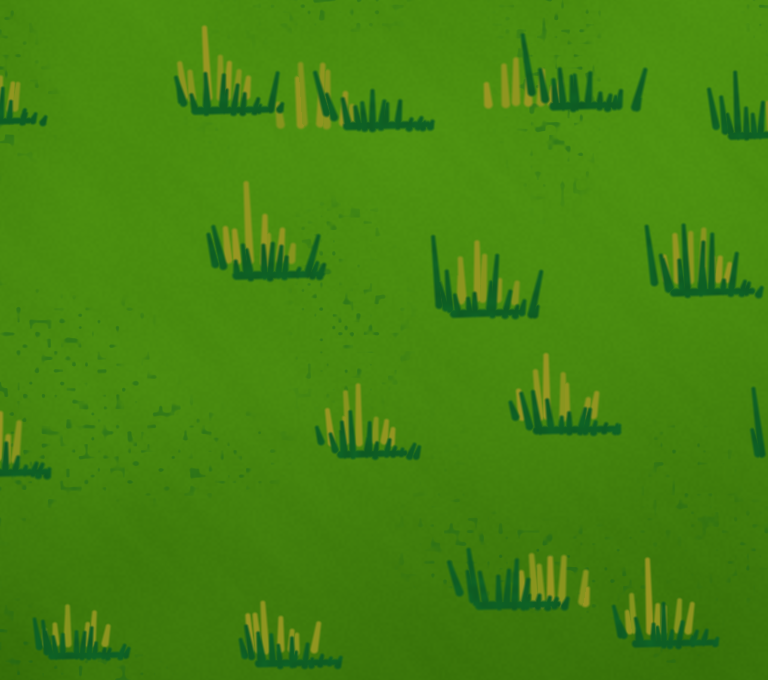
A Shadertoy shader for this pattern:

```glsl
// Painted meadow: scattered tufts of dark and golden grass on a brushed green ground
#define GRID vec2(0.290, 0.25)   // spacing of the tufts
#define TUFT_CHANCE 0.78
#define DARK_BLADES 13
#define GOLD_BLADES 7
#define TUFT_WIDTH 0.150
#define EDGE_SOFTNESS 0.0026
#define GRAIN 0.015
#define GROUND_LIGHT vec3(0.296, 0.564, 0.060)
#define GROUND_SHADE vec3(0.222, 0.452, 0.036)
#define DARK_GREEN vec3(0.055, 0.372, 0.140)
#define GOLD vec3(0.600, 0.590, 0.135)

float hash(vec2 p) {
    vec3 q = fract(p.xyx * 0.1031);
    q += dot(q, q.yzx + 33.33);
    return fract((q.x + q.y) * q.z);
}

float noise(vec2 p) {
    vec2 i = floor(p), f = fract(p);
    f = f * f * (3.0 - 2.0 * f);
    vec2 e = vec2(0.0, 1.0);
    return mix(mix(hash(i), hash(i + e.yx), f.x),
               mix(hash(i + e), hash(i + e.yy), f.x), f.y);
}

// Distance to a tapered stroke with round ends
float stroke(vec2 p, vec2 base, vec2 tip, float baseRadius, float tipRadius) {
    vec2 axis = tip - base;
    float t = clamp(dot(p - base, axis) / dot(axis, axis), 0.0, 1.0);
    return length(p - base - axis * t) - mix(baseRadius, tipRadius, t);
}

// Dense clump on a matted base, trailing low to the right
float darkBlades(vec2 p, float seed) {
    float tail = mix(0.25, 0.5, hash(vec2(seed, 5.0))) * TUFT_WIDTH;
    float d = stroke(p, vec2(-0.3 * TUFT_WIDTH, 0.003), vec2(tail, 0.005), 0.0058, 0.0045);
    for (int i = 0; i < DARK_BLADES; i++) {
        vec2 key = vec2(float(i) + 3.0, seed);
        float u = (float(i) + hash(key)) / float(DARK_BLADES);
        float height = mix(0.018, 0.054, hash(key + 20.0));
        height *= mix(1.0, 0.35, smoothstep(0.5, 0.8, u));
        height += 0.042 * step(0.92, hash(key + 40.0));
        float lean = mix(-0.35, 0.45, u) + 0.2 * (hash(key + 60.0) - 0.5);
        lean *= 0.035 / max(height, 0.035);
        vec2 base = vec2((u - 0.5) * TUFT_WIDTH,
                         0.07 * max(0.25 - u, 0.0) + 0.005 * hash(key + 80.0));
        d = min(d, stroke(p, base, base + height * vec2(lean, 1.0), 0.0054, 0.0028));
    }
    return d;
}

// Thin, taller blades; x is the distance, y the tone of the nearest blade
vec2 goldBlades(vec2 p, float seed) {
    vec2 nearest = vec2(1.0, 0.0);
    for (int i = 0; i < GOLD_BLADES; i++) {
        vec2 key = vec2(float(i) + 130.0, seed);
        float u = (float(i) + hash(key)) / float(GOLD_BLADES);
        float peak = exp(-pow((u - 0.4) * 4.5, 2.0));
        float height = mix(0.016, 0.05, hash(key + 20.0)) + 0.07 * peak * hash(key + 40.0);
        float lean = mix(-0.14, 0.16, u) + 0.06 * (hash(key + 60.0) - 0.5);
        vec2 base = vec2((u - 0.55) * 0.7 * TUFT_WIDTH, 0.005 * hash(key + 80.0));
        float d = stroke(p, base, base + height * vec2(lean, 1.0), 0.0056, 0.0036);
        if (d < nearest.x) nearest = vec2(d, hash(key + 100.0));
    }
    return nearest;
}

// Shaded paint with faint diagonal brush streaks, fine grain and rare specks
vec3 ground(vec2 p) {
    float light = smoothstep(-0.15, 0.75, p.y - 0.13 * (p.x - 0.55));
    light -= 0.22 * (1.0 - smoothstep(0.0, 0.15, p.x));
    vec3 color = mix(GROUND_SHADE, GROUND_LIGHT, light);
    vec2 along = vec2(p.x - p.y, p.x + p.y) + 5.0;
    float tone = 0.012 * (noise(along * vec2(5.0, 32.0)) - 0.5);
    tone += 0.026 * (noise(p * 5.0) - 0.5) + GRAIN * (noise(p * 230.0) - 0.5);
    color += tone * vec3(0.8, 1.0, 0.4);

    // Irregular specks gather in a few patches
    float patches = smoothstep(0.6, 0.85, noise(p * 6.0 + 40.0));
    float speck = smoothstep(0.74, 0.95, noise(p * 110.0 + 9.0)) * patches;
    return mix(color, DARK_GREEN, 0.4 * speck);
}

void mainImage(out vec4 fragColor, in vec2 fragCoord) {
    vec2 p = fragCoord / iResolution.y;
    float dark = 1.0;
    vec2 gold = vec2(1.0, 0.0);

    // Gather blades from nearby cells of a staggered, jittered grid
    float row = floor(p.y / GRID.y);
    for (int y = -1; y <= 1; y++)
    for (int x = -1; x <= 1; x++) {
        float r = row + float(y);
        float stagger = 0.5 * mod(r, 2.0);
        vec2 cell = vec2(floor(p.x / GRID.x - stagger) + float(x), r);
        vec2 key = cell + 50.0;
        if (hash(key) > TUFT_CHANCE) continue;
        vec2 jitter = vec2(0.36, 0.44) * (vec2(hash(key + 11.0), hash(key + 23.0)) - 0.5);
        vec2 root = (cell + vec2(0.5 + stagger, 0.3) + jitter) * GRID;
        vec2 q = (p - root) / mix(0.9, 1.12, hash(key + 31.0));
        if (abs(q.x) > 0.2 || q.y < -0.03 || q.y > 0.19) continue;
        float seed = floor(900.0 * hash(key + 47.0));
        float side = hash(key + 59.0);
        float shift = 0.07 * (step(0.88, side) - step(side, 0.1));
        dark = min(dark, darkBlades(q, seed));
        vec2 g = goldBlades(q - vec2(shift - 0.008, shift == 0.0 ? 0.02 : 0.004), seed);
        if (g.x < gold.x) gold = g;
    }

    // Lay gold over the ground, then dark green in front
    float soft = max(EDGE_SOFTNESS, 0.75 / iResolution.y);
    vec3 color = ground(p);
    vec3 goldTone = mix(GOLD, GROUND_LIGHT, 0.28 * gold.y);
    color = mix(color, goldTone, 1.0 - smoothstep(-soft, soft, gold.x));
    vec3 darkTone = DARK_GREEN * (0.95 + 0.1 * noise(p * 90.0));
    color = mix(color, darkTone, 1.0 - smoothstep(-soft, soft, dark));
    fragColor = vec4(color, 1.0);
}
```
